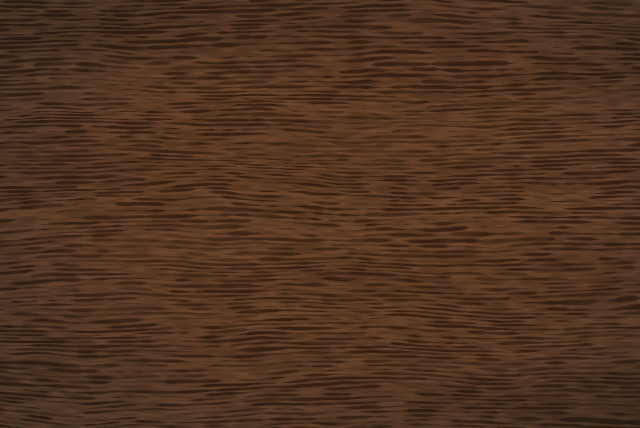
A WebGL 1 fragment shader for this texture:

```glsl
precision highp float;
// Dark brown oak board with fine, broken, gently wavy horizontal pore lines.
uniform vec2 u_resolution;

const vec3 DARK_PORE = vec3(0.205, 0.120, 0.070);
const vec3 MID_WOOD = vec3(0.300, 0.188, 0.113);
const vec3 LIGHT_WOOD = vec3(0.430, 0.274, 0.172);
const float LINE_COUNT = 92.0;               // pore lines per canvas height
const float LINE_BREAKS = 19.0;              // changes along one line
const float LINE_SOFTNESS = 0.14;
const float LINE_MIN_WIDTH = -0.07;
const float LINE_MAX_WIDTH = 0.33;
const float LINE_DEPTH = 0.58;
const float SPACING_CHANGE = 1.3;
const vec2 FIBRE_SCALE = vec2(30.0, 190.0);
const float FIBRE_CONTRAST = 0.36;
const vec2 BAND_SCALE = vec2(0.9, 12.0);
const float BAND_CONTRAST = 0.26;
const vec2 WARP_SCALE = vec2(1.5, 4.5);
const float WARP_AMOUNT = 0.055;
const float RIPPLE_AMOUNT = 0.006;
const float BASE_TONE = 0.71;
const float VIGNETTE = 0.18;
const float EDGE_GREY = 0.20;

float hash(vec2 cell) {
  vec3 q = fract(vec3(cell.xyx) * vec3(0.1031, 0.1030, 0.0973));
  q += dot(q, q.yzx + 33.33);
  return fract((q.x + q.y) * q.z);
}

float noise(vec2 p) {
  vec2 cell = floor(p);
  vec2 f = fract(p);
  f = f * f * (3.0 - 2.0 * f);
  float low = mix(hash(cell), hash(cell + vec2(1.0, 0.0)), f.x);
  float high = mix(hash(cell + vec2(0.0, 1.0)), hash(cell + 1.0), f.x);
  return mix(low, high, f.y);
}

float fbm(vec2 p) {
  float sum = 0.0;
  float weight = 0.5;
  for (int i = 0; i < 3; i++) {
    sum += weight * noise(p);
    p = p * 2.03 + 17.3;
    weight *= 0.5;
  }
  return sum / 0.875;
}

// Noise along one row, shifted so that neighbouring ends do not line up.
float rowNoise(float x, float row) {
  float shifted = x + 40.0 * hash(vec2(row, 7.0));
  float cell = floor(shifted);
  float f = smoothstep(0.0, 1.0, fract(shifted));
  return mix(hash(vec2(cell, row)), hash(vec2(cell + 1.0, row)), f);
}

// One dark line per row: it swells, thins out and breaks along its length.
float poreLines(float x, float height) {
  float row = floor(height);
  float swell = 0.7 * rowNoise(x * LINE_BREAKS, row) + 0.3 * rowNoise(x * 48.0, row + 900.0);
  float width = mix(LINE_MIN_WIDTH, LINE_MAX_WIDTH, smoothstep(0.15, 0.75, swell));
  float sway = 0.16 * (rowNoise(x * 24.0, row + 300.0) - 0.5);
  float offCenter = abs(fract(height) - 0.5 + sway);
  float line = 1.0 - smoothstep(width - LINE_SOFTNESS, width + LINE_SOFTNESS, offCenter);
  return line * mix(0.75, 1.15, rowNoise(x * 8.0, row + 600.0));
}

void main() {
  vec2 uv = gl_FragCoord.xy / u_resolution;
  vec2 p = gl_FragCoord.xy / u_resolution.y + vec2(3.0, 5.0);

  // Bend the grain: broad sweeps plus a short ripple.
  vec2 wood = p;
  wood.y += WARP_AMOUNT * (fbm(p * WARP_SCALE) - 0.5);
  wood.y += RIPPLE_AMOUNT * (noise(p * vec2(10.0, 24.0)) - 0.5);

  // Bands set the tone and how strongly the lines show.
  float band = fbm(wood * BAND_SCALE) - 0.5;
  float figure = 0.75 + 0.5 * noise(wood * vec2(1.8, 14.0) + 31.0);

  // Pore lines at uneven spacing over a weaker, finer fibre.
  float spacing = SPACING_CHANGE * noise(wood * vec2(2.5, 25.0) + 60.0);
  float pores = poreLines(wood.x, wood.y * LINE_COUNT + spacing);
  float fibre = noise(wood * FIBRE_SCALE) - 0.5;
  float tone = BASE_TONE + BAND_CONTRAST * band
    + FIBRE_CONTRAST * fibre - LINE_DEPTH * figure * pores;
  tone = clamp(tone, 0.0, 1.0);

  vec3 color = mix(DARK_PORE, MID_WOOD, smoothstep(0.0, 0.5, tone));
  color = mix(color, LIGHT_WOOD, smoothstep(0.42, 1.08, tone));

  // Light falls off and greys slightly toward the corners.
  vec2 fromCenter = (uv - vec2(0.54, 0.52)) * 2.0;
  float edge = smoothstep(0.1, 1.9, dot(fromCenter, fromCenter));
  float luma = dot(color, vec3(0.30, 0.59, 0.11));
  color = mix(color, vec3(luma), EDGE_GREY * edge);
  color *= 1.04 - VIGNETTE * edge;

  gl_FragColor = vec4(color, 1.0);
}
```
